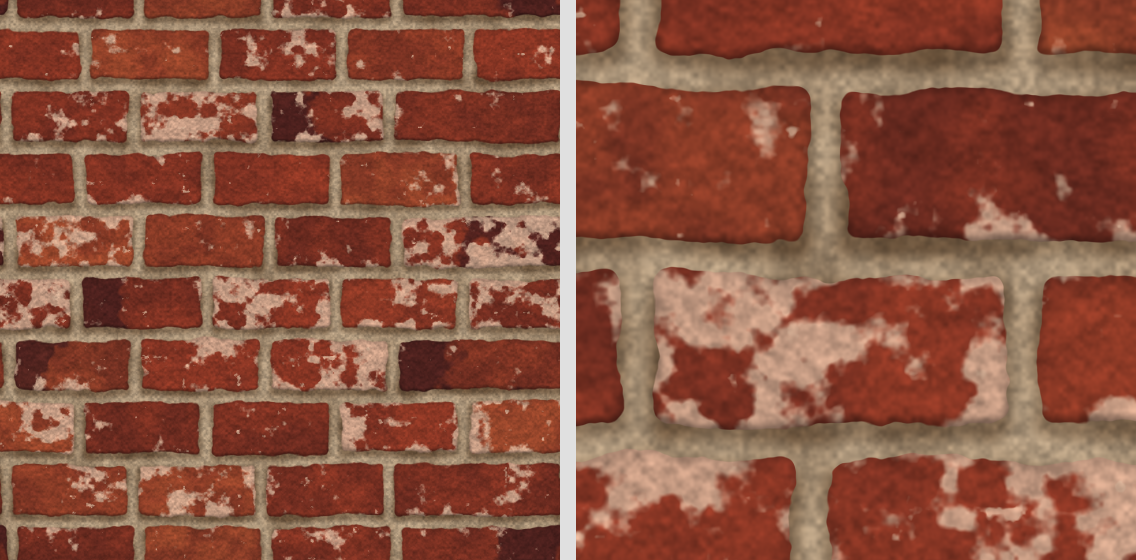
Left, the full canvas; right, a detail of the centre.
Reproduce this texture procedurally as a Shadertoy shader.

```glsl
// Weathered red brick wall: nine courses, each of three short bricks and a long one.
// Rounded-box distances lay out the bricks; periodic noise adds chipped edges,
// worn pale paint, burnt ends and sandy mortar, so the tile wraps seamlessly.

#define ROWS 9.0          // courses per tile
#define ROW_SHIFT 0.042   // vertical offset of the courses
#define SHORT_BRICK 0.229 // pitch of a short brick; the long one fills the rest
#define JOINT 0.020       // mortar width
#define CORNER 0.008      // brick corner radius
#define CHIPPING 0.013    // raggedness of the brick edges
#define WEAR 0.30         // spread of pale paint between bricks
#define RELIEF 0.55       // strength of surface bumps
#define GRAIN 0.20        // strength of fine grain

const vec3 BRICK_DARK = vec3(0.40, 0.16, 0.12);
const vec3 BRICK_RED = vec3(0.56, 0.22, 0.145);
const vec3 BRICK_ORANGE = vec3(0.62, 0.30, 0.18);
const vec3 BURNT = vec3(0.25, 0.11, 0.11);
const vec3 PAINT = vec3(0.82, 0.68, 0.58);
const vec3 MORTAR_LIGHT = vec3(0.69, 0.60, 0.49);
const vec3 MORTAR_DARK = vec3(0.40, 0.31, 0.22);

struct Brick {
    float dist;   // signed distance, negative inside
    vec2 id;      // column and course
    vec2 pos;     // position from the brick centre
    vec2 extent;  // half size
};

float hash(vec2 p) {
    return fract(sin(dot(p, vec2(127.1, 311.7))) * 43758.5453);
}

// Value noise with n cells per tile
float noise(vec2 p, float n) {
    vec2 i = floor(p * n), f = fract(p * n);
    f = f * f * (3.0 - 2.0 * f);
    vec2 a = mod(i, n), b = mod(i + 1.0, n);
    return mix(mix(hash(a), hash(vec2(b.x, a.y)), f.x),
               mix(hash(vec2(a.x, b.y)), hash(b), f.x), f.y);
}

float fbm(vec2 p, float n) {
    float sum = 0.0, amp = 0.533;
    for (int k = 0; k < 4; k++) {
        sum += amp * noise(p, n);
        n *= 2.0;
        amp *= 0.5;
    }
    return sum;
}

Brick brickAt(vec2 p) {
    float y = (p.y + ROW_SHIFT) * ROWS;
    float row = mod(floor(y), ROWS);
    // The odd course count leaves two neighbouring courses unstaggered
    float stagger = step(0.5, row) * (1.0 - mod(row, 2.0));
    float shift = mix(0.014, 0.146, stagger) + 0.014 * (hash(vec2(row, 5.0)) - 0.5);
    float x = fract(p.x - shift);
    float column = min(floor(x / SHORT_BRICK), 3.0);
    float width = column < 2.5 ? SHORT_BRICK : 1.0 - 3.0 * SHORT_BRICK;

    Brick b;
    b.id = vec2(column, row);
    b.pos = vec2(x - column * SHORT_BRICK - 0.5 * width, (fract(y) - 0.5) / ROWS);
    b.extent = 0.5 * (vec2(width, 1.0 / ROWS) - JOINT) - 0.002 * hash(b.id + 3.0);
    vec2 q = abs(b.pos) - b.extent + CORNER;
    b.dist = length(max(q, 0.0)) + min(max(q.x, q.y), 0.0) - CORNER;
    return b;
}

vec3 mortarColor(vec2 p, float grain) {
    // Bricks overhead shade the upper part of each bed joint
    float shade = 1.0 - smoothstep(-0.004, 0.010, brickAt(p + vec2(0.0, 0.007)).dist);
    float tone = 0.85 - 0.65 * shade + 0.9 * (fbm(p, 26.0) - 0.5);
    return mix(MORTAR_DARK, MORTAR_LIGHT, clamp(tone, 0.0, 1.0)) * (1.0 + 1.3 * grain);
}

vec3 brickColor(vec2 p, Brick b, float grain) {
    // Fired clay, tinted per brick
    float blotch = smoothstep(0.3, 0.7, fbm(p, 19.0));
    vec3 color = mix(BRICK_DARK, BRICK_RED, 0.5 * hash(b.id) + 0.5 * blotch);
    float orange = smoothstep(0.65, 1.0, hash(b.id + 17.0));
    color = mix(color, BRICK_ORANGE, orange * (0.35 + 0.5 * blotch));

    // Burnt end on a few bricks
    float side = hash(b.id + 29.0) < 0.5 ? -1.0 : 1.0;
    float reach = side * b.pos.x / b.extent.x + 2.0 * (fbm(p, 15.0) - 0.5);
    color = mix(color, BURNT, 0.75 * smoothstep(0.1, 0.3, reach) * step(0.84, hash(b.id + 41.0)));

    // Pale paint, clinging to edges and in patches
    float amount = hash(b.id + 53.0);
    float edge = smoothstep(-0.014, 0.0, b.dist);
    float paint = fbm(p, 45.0) + 0.45 * (noise(p, 13.0) - 0.5)
                + WEAR * amount * amount + 0.16 * edge * amount;
    color = mix(color, PAINT, 0.85 * smoothstep(0.74, 0.92, paint));
    float fleck = smoothstep(0.80, 0.92, fbm(p, 61.0) + 0.08 * amount);
    color = mix(color, PAINT, 0.8 * fleck);

    // Bumps lit from above and a dark rounded rim, deeper at the base
    float bump = fbm(p, 53.0) - fbm(p + vec2(0.0, 0.004), 53.0);
    float base = smoothstep(0.5, 1.0, -b.pos.y / b.extent.y);
    float rim = smoothstep(-0.007, 0.001, b.dist) * (0.12 + 0.25 * base);
    return color * (1.0 + RELIEF * bump + grain) * (1.0 - rim);
}

void mainImage(out vec4 fragColor, in vec2 fragCoord) {
    vec2 uv = fragCoord / iResolution.xy;
    float grain = GRAIN * (noise(uv, 230.0) + 0.5 * noise(uv, 410.0) - 0.75);

    // Slightly uneven courses with chipped outlines
    vec2 p = uv + 0.007 * (vec2(noise(uv, 8.0), noise(uv, 11.0)) - 0.5);
    Brick b = brickAt(p);
    b.dist += CHIPPING * (fbm(uv, 33.0) - 0.5);

    float aa = 1.0 / min(iResolution.x, iResolution.y);
    float cover = 1.0 - smoothstep(-aa, aa, b.dist);
    vec3 color = mix(mortarColor(p, grain), brickColor(p, b, grain), cover);
    fragColor = vec4(clamp(color, 0.0, 1.0), 1.0);
}
```
